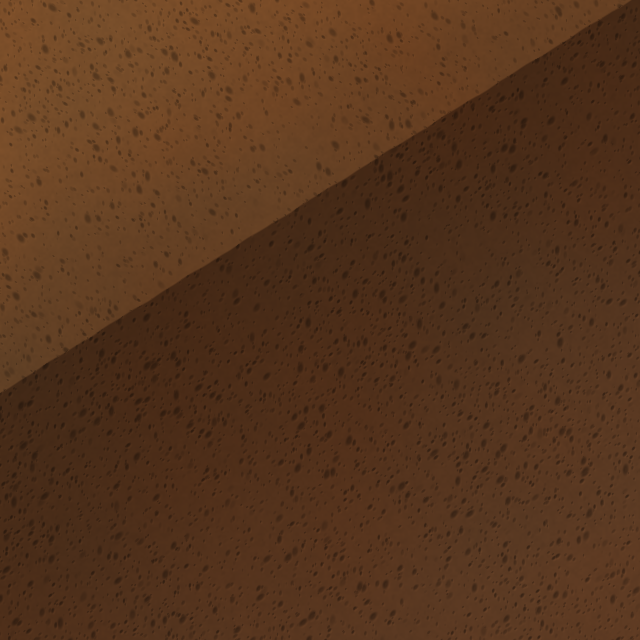
A three.js fragment shader for this texture:

```glsl
// Brown suede in two overlapping layers: a lit flap at upper left, a shaded sheet below.
varying vec2 vUv;

const float EDGE_START = 0.386;   // height of the fold at the left side
const float EDGE_SLOPE = 0.623;
const float EDGE_SOFT = 0.0018;
const vec3 FLAP_NEAR = vec3(0.395, 0.248, 0.135);
const vec3 FLAP_FAR = vec3(0.485, 0.307, 0.162);
const vec3 SHEET_NEAR = vec3(0.282, 0.166, 0.088);
const vec3 SHEET_FAR = vec3(0.362, 0.228, 0.136);
const vec3 RUST = vec3(0.022, -0.004, -0.012);
const float PIT_CELLS = 72.0;
const float PIT_STRETCH = 0.62;   // below 1 lengthens the pits
const float FLAP_TILT = -0.55;
const float SHEET_TILT = 0.45;
const float PIT_DARK = 0.27;
const float RELIEF = 0.10;
const float GRAIN = 0.035;

vec2 hash2(vec2 p) {
  vec3 q = fract(vec3(p.xyx) * vec3(0.1031, 0.1030, 0.0973));
  q += dot(q, q.yzx + 33.33);
  return fract((q.xx + q.yz) * q.zy);
}

mat2 rotation(float a) {
  return mat2(cos(a), sin(a), -sin(a), cos(a));
}

// Slow mottling from layered, warped sines, about -1 to 1.
float mottle(vec2 p) {
  float sum = 0.0;
  float amp = 0.5;
  for (int i = 0; i < 4; i++) {
    p = rotation(1.1) * p + 1.7;
    sum += amp * sin(p.x + 1.3 * sin(p.y * 0.8)) * cos(p.y + 0.7 * sin(p.x));
    p *= 1.9;
    amp *= 0.55;
  }
  return sum;
}

// Cellular pits: one soft spot of random size and depth per cell.
float pits(vec2 p, float density) {
  vec2 cell = floor(p);
  float depth = 0.0;
  for (int j = -1; j <= 1; j++) {
    for (int i = -1; i <= 1; i++) {
      vec2 id = cell + vec2(float(i), float(j));
      vec2 spot = hash2(id);
      vec2 kind = hash2(id + 71.3);
      float radius = mix(0.22, 0.52, kind.x * kind.x);
      float present = smoothstep(0.0, 0.35, density - kind.y);
      float shape = 1.0 - smoothstep(radius * 0.25, radius, length(p - id - spot));
      depth = max(depth, shape * present);
    }
  }
  return depth;
}

// Coarse and fine pits, drawn out along a tilted nap.
float nap(vec2 uv, float tilt, float density) {
  vec2 p = rotation(tilt) * uv;
  p += 0.0025 * vec2(sin(p.y * 95.0), sin(p.x * 83.0));
  p *= PIT_CELLS * vec2(1.0, PIT_STRETCH);
  float coarse = pits(p + 40.0, density);
  float fine = pits(p * 1.75 + 190.0, density + 0.1);
  return max(coarse, 0.6 * fine);
}

// Fine smooth fibre noise, -0.5 to 0.5.
float fibre(vec2 p) {
  vec2 i = floor(p);
  vec2 f = fract(p);
  f = f * f * (3.0 - 2.0 * f);
  float low = mix(hash2(i).x, hash2(i + vec2(1.0, 0.0)).x, f.x);
  float high = mix(hash2(i + vec2(0.0, 1.0)).x, hash2(i + 1.0).x, f.x);
  return mix(low, high, f.y) - 0.5;
}

void main() {
  vec2 uv = vUv;

  // Signed distance from the fold, positive on the flap
  float d = (uv.y - EDGE_START - EDGE_SLOPE * uv.x) / length(vec2(EDGE_SLOPE, 1.0));
  d += 0.0006 * sin(uv.x * 60.0) + 0.0004 * sin(uv.x * 143.0);
  float flap = smoothstep(-EDGE_SOFT, EDGE_SOFT, d);

  // Base light on each layer
  vec3 flapColor = mix(FLAP_NEAR, FLAP_FAR, smoothstep(0.0, 0.42, d));
  float sheetLight = smoothstep(0.0, 0.75, -d) * 0.75 + 0.25 * uv.x * smoothstep(0.0, 0.4, -d);
  vec3 sheetColor = mix(SHEET_NEAR, SHEET_FAR, sheetLight);
  sheetColor *= 1.0 - 0.07 * exp(d * 22.0) * (1.0 - flap);
  vec3 color = mix(sheetColor, flapColor, flap);

  // Broad stains
  float stain = mottle(uv * 7.0 + 2.0);
  color *= 1.0 + 0.035 * stain;
  color += RUST * mottle(uv * 5.0 + 9.0) * mix(0.6, 1.0, flap);

  // Pits, with a lit lip on the side facing away from the light
  float tilt = d > 0.0 ? FLAP_TILT : SHEET_TILT;
  float density = 0.56 + 0.3 * mottle(uv * 11.0 + 5.0);
  density -= 0.18 * flap * (1.0 - smoothstep(0.0, 0.3, d));
  float pit = nap(uv, tilt, density);
  float lip = nap(uv + vec2(-0.0018, 0.0022), tilt, density) - pit;
  color *= 1.0 - PIT_DARK * pit + RELIEF * lip * mix(1.0, 0.6, flap);

  // Fibre grain
  color *= 1.0 + GRAIN * (fibre(uv * 230.0) + fibre(uv * 110.0 + 17.0));

  gl_FragColor = vec4(color, 1.0);
}
```
